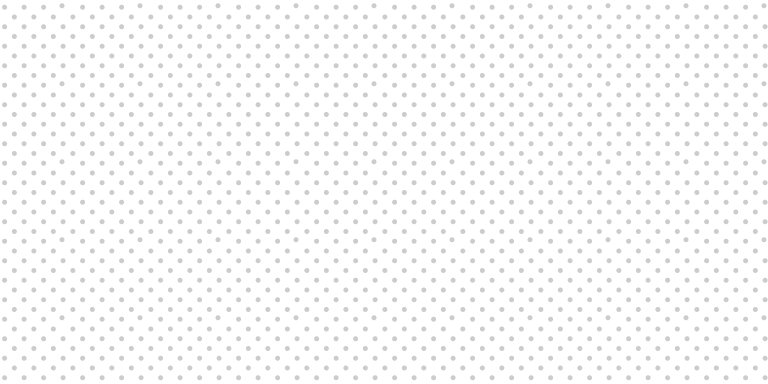
Reproduce this pattern procedurally as a WebGL 1 fragment shader.

```glsl
precision highp float;
// Staggered grey polka dots on white, with one dot nudged in every 4 by 4 tile.

uniform vec2 u_resolution;

// Antialiased disc coverage, one pixel wide at the edge
float disc(vec2 offset, float radius, float pixel) {
  return clamp(0.5 + (radius - length(offset)) / pixel, 0.0, 1.0);
}

void main() {
  // Grid units: 1 is the dot spacing, measured from the top left corner
  float pixel = 13.0 / 256.0;
  pixel = 1.0 / (pixel * u_resolution.y);
  vec2 fromTopLeft = vec2(gl_FragCoord.x, u_resolution.y - gl_FragCoord.y);
  vec2 grid = fromTopLeft * pixel - vec2(0.236, 0.371);

  // Main lattice, where the fourth dot of each tile's first row sits off centre
  vec2 cell = floor(grid + 0.5);
  vec2 inTile = mod(cell + 0.5, 4.0);
  float isNudged = step(3.0, inTile.x) * step(inTile.y, 1.0);
  vec2 nudge = isNudged * vec2(-0.056, -0.075);
  float dots = disc(grid - cell - nudge, 0.127, pixel);

  // Second lattice, half a spacing across and down
  dots = max(dots, disc(fract(grid) - 0.5, 0.127, pixel));

  gl_FragColor = vec4(mix(vec3(1.0), vec3(0.8), dots), 1.0);
}
```
